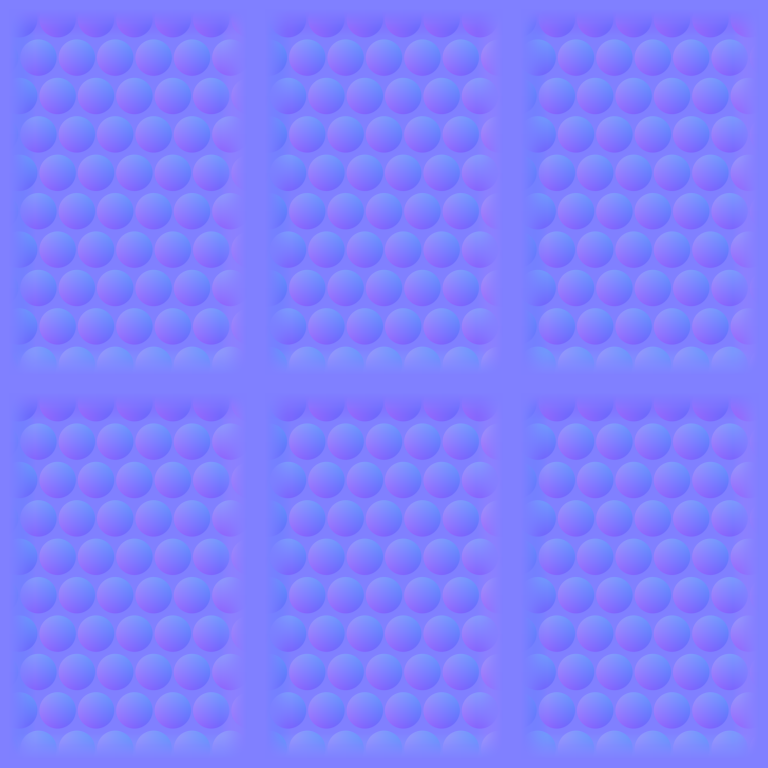
Write a Shadertoy shader that draws this texture map.

```glsl
const vec2 PANELS = vec2(3.0, 2.0);     // panels across and down
const float DOT_PITCH = 0.05;           // spacing of dots and of rows
const float DOT_RADIUS = 0.0237;
const float DOT_TILT = 0.21;            // normal tilt at the dot rim
const float PANEL_INSET = 0.012;        // flat border around each panel
const float BEVEL_WIDTH = 0.034;
const float BEVEL_TILT = 0.09;          // normal tilt halfway up the bevel
const vec2 AXIS_FLIP = vec2(1.0, -1.0); // green channel points down

// Tilt of the round dents, staggered by half a pitch on odd rows
vec2 dotTilt(vec2 uv, float pixel) {
    vec2 grid = uv / DOT_PITCH;
    float stagger = 0.5 * mod(floor(grid.y), 2.0);
    vec2 local = vec2(fract(grid.x + stagger + 0.5), fract(grid.y)) - 0.5;
    local *= DOT_PITCH;
    float rim = length(local) - DOT_RADIUS;
    float coverage = 1.0 - smoothstep(-0.75 * pixel, 0.75 * pixel, rim);
    return -DOT_TILT * coverage * local / DOT_RADIUS;
}

void mainImage(out vec4 fragColor, in vec2 fragCoord) {
    vec2 uv = fragCoord / iResolution.xy;
    float pixel = 1.0 / iResolution.y;

    // Panel height and bevel slope along each axis
    vec2 fromCentre = (fract(uv * PANELS) - 0.5) / PANELS;
    vec2 edgeDistance = 0.5 / PANELS - abs(fromCentre);
    vec2 ramp = clamp((edgeDistance - PANEL_INSET) / BEVEL_WIDTH, 0.0, 1.0);
    vec2 height = ramp * ramp * (3.0 - 2.0 * ramp);
    vec2 slope = 4.0 * ramp * (1.0 - ramp) * sign(fromCentre);
    vec2 bevelTilt = BEVEL_TILT * slope * height.yx;

    // Dots fade out with the panel; pack the normal as colour
    vec2 tilt = bevelTilt + height.x * height.y * dotTilt(uv, pixel);
    vec3 normal = vec3(tilt * AXIS_FLIP, sqrt(1.0 - dot(tilt, tilt)));
    fragColor = vec4(0.5 + 0.5 * normal, 1.0);
}
```
